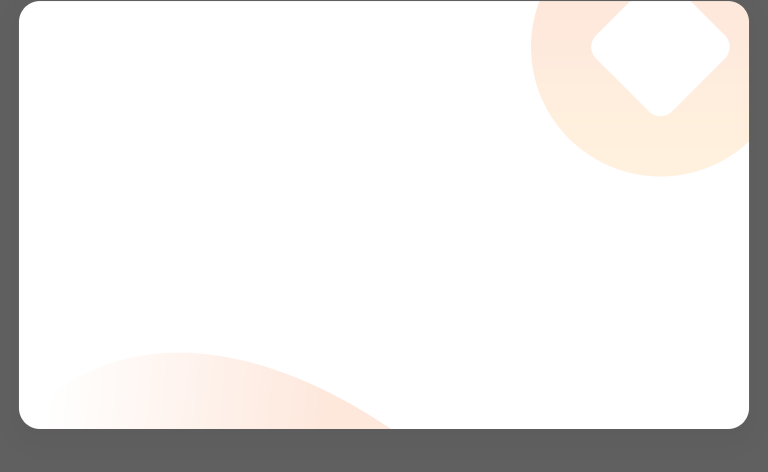
Reproduce this background procedurally as a Shadertoy shader.

```glsl
// Draws a white rounded card on grey, with a peach disc and a fading peach hill.

// Lengths are in canvas widths.
#define CARD_CENTER vec2(0.5, 0.3346)
#define CARD_HALF vec2(0.4753, 0.2786)
#define CARD_RADIUS 0.0273
#define DISC_CENTER vec2(0.860, 0.5534)
#define DISC_RADIUS 0.1686
#define DIAMOND_HALF 0.0700
#define DIAMOND_RADIUS 0.0215
#define HILL_CENTER vec2(0.4935, -0.625)
#define HILL_RADII vec2(0.4603, 0.8447)
#define HILL_TILT 0.474

const vec3 GREY = vec3(0.376);
const vec3 WHITE = vec3(1.0);
const vec3 PEACH = vec3(0.996, 0.908, 0.862);
const vec3 CREAM = vec3(1.0, 0.945, 0.870);

float roundedBox(vec2 p, vec2 halfSize, float radius) {
    vec2 q = abs(p) - halfSize + radius;
    return length(max(q, 0.0)) + min(max(q.x, q.y), 0.0) - radius;
}

// First-order distance to an axis-aligned ellipse
float ellipse(vec2 p, vec2 radii) {
    float k = length(p / radii);
    float slope = length(p / (radii * radii));
    return k * (k - 1.0) / max(slope, 1e-4);
}

vec2 rotate(vec2 p, float angle) {
    float c = cos(angle), s = sin(angle);
    return vec2(c * p.x + s * p.y, c * p.y - s * p.x);
}

// Antialiased coverage of the inside of a distance field
float cover(float d) {
    return clamp(0.5 - d * iResolution.x, 0.0, 1.0);
}

void mainImage(out vec4 fragColor, in vec2 fragCoord) {
    vec2 p = fragCoord / iResolution.x;

    // Backdrop with a faint shadow below the card
    float shadowDist = roundedBox(p - CARD_CENTER + vec2(0.0, 0.012), CARD_HALF, CARD_RADIUS);
    float shadow = 1.0 - smoothstep(-0.02, 0.04, shadowDist);
    vec3 color = GREY * (1.0 - 0.03 * shadow);

    // Hill, fading to white at the left
    vec3 card = WHITE;
    vec2 hillPos = rotate(p - HILL_CENTER, HILL_TILT);
    float hillFade = clamp((p.x - 0.1 * (p.y - 0.1) - 0.060) / 0.37, 0.0, 1.0);
    card = mix(card, mix(WHITE, PEACH, hillFade), cover(ellipse(hillPos, HILL_RADII)));

    // Disc with a vertical gradient and a diamond cut-out
    vec2 discPos = p - DISC_CENTER;
    float rise = clamp(0.5 + 0.5 * discPos.y / DISC_RADIUS, 0.0, 1.0);
    float diamond = roundedBox(rotate(discPos, radians(45.0)), vec2(DIAMOND_HALF), DIAMOND_RADIUS);
    float ring = cover(length(discPos) - DISC_RADIUS) * (1.0 - cover(diamond));
    card = mix(card, mix(CREAM, PEACH, smoothstep(0.0, 0.75, rise)), ring);

    // Clip everything to the card
    color = mix(color, card, cover(roundedBox(p - CARD_CENTER, CARD_HALF, CARD_RADIUS)));
    fragColor = vec4(color, 1.0);
}
```
